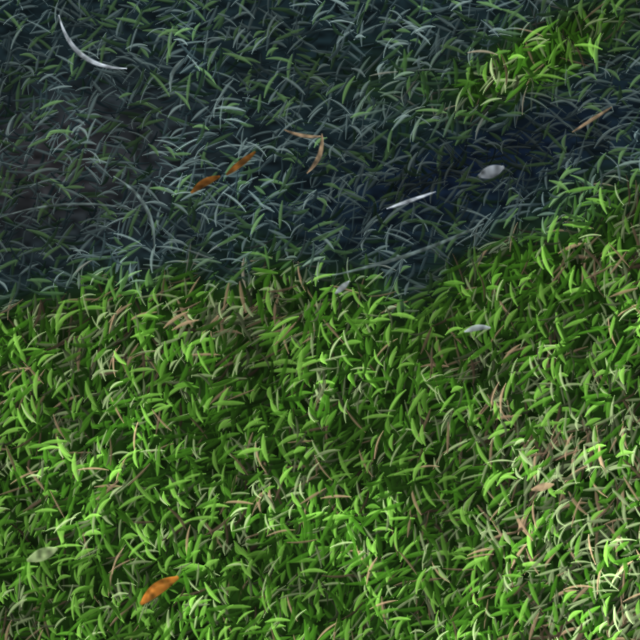
Write a WebGL 1 fragment shader that draws this texture.

```glsl
precision highp float;
// Ragged lawn meeting dark littered soil, with scattered twigs and dry leaves.
uniform vec2 u_resolution;

const int LAYERS = 15;
const float CELL = 0.036;
const float BLADE_HALF_LENGTH = 0.024;
const float BLADE_WIDTH = 0.0031;
const float BLADE_BEND = 0.008;
const float SOFTNESS = 0.0021;
const vec3 SOIL_DARK = vec3(0.08, 0.125, 0.14);
const vec3 SOIL_NAVY = vec3(0.055, 0.09, 0.15);
const vec3 SOIL_BROWN = vec3(0.17, 0.17, 0.18);
const vec3 LITTER = vec3(0.43, 0.50, 0.49);
const vec3 GRASS_DARK = vec3(0.085, 0.16, 0.05);
const vec3 GRASS_MID = vec3(0.21, 0.38, 0.10);
const vec3 GRASS_LIGHT = vec3(0.47, 0.67, 0.28);
const vec3 STRAW = vec3(0.58, 0.66, 0.46);
const vec3 TAN = vec3(0.60, 0.51, 0.40);
const vec3 ORANGE = vec3(0.68, 0.42, 0.17);
const vec3 PALE = vec3(0.72, 0.76, 0.79);

float soft;
vec2 p;
vec3 color;

vec3 hash3(vec3 q) {
  q = fract(q * vec3(0.1031, 0.1030, 0.0973));
  q += dot(q, q.yxz + 33.33);
  return fract((q.xxy + q.yxx) * q.zyx);
}

float noise(vec2 q) {
  vec2 i = floor(q), f = fract(q);
  f = f * f * (3.0 - 2.0 * f);
  float a = hash3(vec3(i, 3.0)).x;
  float b = hash3(vec3(i + vec2(1.0, 0.0), 3.0)).x;
  float c = hash3(vec3(i + vec2(0.0, 1.0), 3.0)).x;
  float d = hash3(vec3(i + 1.0, 3.0)).x;
  return mix(mix(a, b, f.x), mix(c, d, f.x), f.y);
}

// Soft elliptical region, tilted by an angle.
float spot(vec2 q, vec2 center, vec2 radius, float angle) {
  vec2 d = q - center;
  float c = cos(angle), s = sin(angle);
  d = vec2(c * d.x + s * d.y, c * d.y - s * d.x) / radius;
  return exp(-dot(d, d));
}

// Lawn cover: 0 on bare soil, 1 in full grass.
float lawn(vec2 q) {
  float edge = 0.55 + 0.04 * exp(-pow((q.x - 0.4) / 0.16, 2.0));
  edge += 0.15 * smoothstep(0.6, 0.96, q.x) + 0.06 * (noise(q * 14.0) - 0.5);
  float tuft = 1.2 * spot(q, vec2(0.84, 0.91), vec2(0.17, 0.05), 0.5);
  tuft += 0.35 * spot(q, vec2(0.61, 0.88), vec2(0.09, 0.05), 0.3);
  return clamp(smoothstep(0.06, -0.08, q.y - edge) + tuft, 0.0, 1.0);
}

float dryness(vec2 q) {
  float dry = 0.75 * spot(q, vec2(0.95, 0.16), vec2(0.18, 0.26), 0.2);
  dry += 0.5 * spot(q, vec2(0.2, 0.44), vec2(0.18, 0.07), 0.4);
  dry += 0.5 * spot(q, vec2(0.44, 0.53), vec2(0.09, 0.05), 0.2);
  return dry + 0.45 * smoothstep(0.45, 0.75, noise(q * 18.0 + 7.0));
}

// Broad exposure: bright foreground, dim hollows and navy soil.
float exposure(vec2 q) {
  float e = 1.02 + 0.25 * smoothstep(0.5, 0.05, q.y) * (0.5 + 0.5 * q.x);
  e += 0.35 * spot(q, vec2(0.96, 0.15), vec2(0.18, 0.25), 0.0);
  e -= 0.5 * spot(q, vec2(0.74, 0.75), vec2(0.22, 0.06), 0.35);
  e -= 0.3 * spot(q, vec2(0.03, 0.62), vec2(0.2, 0.05), 0.2);
  return e * (0.5 + 0.5 * noise(q * 10.0 + 2.0) + 0.55 * noise(q * 27.0));
}

// Coverage in x and cross-section shade in y of a bent, tapered strand.
vec2 strand(vec2 a, vec2 b, float bend, float width) {
  vec2 axis = b - a;
  float len = length(axis);
  axis /= len;
  vec2 q = vec2(dot(p - a, axis), dot(p - a, vec2(-axis.y, axis.x)));
  float t = clamp(q.x / len, 0.0, 1.0);
  q.y -= bend * 4.0 * t * (1.0 - t);
  float w = width * (0.35 + 2.6 * t * (1.0 - t));
  float d = length(vec2(q.x - t * len, q.y)) - w;
  return vec2(smoothstep(soft, -soft, d), 0.9 + 0.15 * clamp(q.y / w, -1.0, 1.0));
}

void paint(vec2 a, vec2 b, float bend, float width, vec3 tint) {
  vec2 s = strand(a, b, bend, width);
  color = mix(color, tint * s.y * (0.6 + 0.8 * noise(p * 130.0)), s.x * 0.9);
}

vec3 bladeColor(vec2 root, float grass, float depth, vec3 rnd) {
  float light = clamp(depth * 0.55 + (rnd.x - 0.4) * 0.95, 0.0, 1.0);
  vec3 green = mix(GRASS_DARK, GRASS_MID, smoothstep(0.0, 0.55, light));
  green = mix(green, GRASS_LIGHT, smoothstep(0.5, 1.0, light));
  vec3 dead = mix(STRAW, TAN, step(0.78, rnd.z)) * (0.25 + 0.8 * light);
  green = mix(green, dead, step(rnd.y, 0.22 + 0.65 * dryness(root)));
  vec3 litter = mix(SOIL_DARK, LITTER, light);
  litter = mix(litter, litter * vec3(0.85, 1.0, 0.65), step(0.75, rnd.y));
  return mix(litter, green, smoothstep(0.15, 0.85, grass + 0.3 * (rnd.z - 0.5))) * exposure(root);
}

void main() {
  p = gl_FragCoord.xy / u_resolution;
  soft = max(SOFTNESS, 1.0 / min(u_resolution.x, u_resolution.y));

  // Ground tones
  vec3 soil = mix(SOIL_DARK, SOIL_BROWN, spot(p, vec2(0.08, 0.74), vec2(0.22, 0.12), 0.2));
  soil = mix(soil, SOIL_NAVY, spot(p, vec2(0.74, 0.75), vec2(0.24, 0.08), 0.35));
  soil *= 0.6 + 0.8 * noise(p * vec2(70.0, 110.0));
  color = mix(soil, GRASS_DARK * (0.5 + noise(p * 60.0)), lawn(p));

  // Layered blades and litter, darkest at the bottom
  for (int layer = 0; layer < LAYERS; layer++) {
    float k = float(layer), depth = k / float(LAYERS - 1);
    vec2 shift = k * vec2(0.37, 0.61);
    for (int j = -1; j <= 1; j++) for (int i = -1; i <= 1; i++) {
      vec2 id = floor(p / CELL + shift) + vec2(float(i), float(j));
      vec3 place = hash3(vec3(id + 40.0, k * 7.0 + 1.0));
      vec3 look = hash3(vec3(id + 90.0, k * 5.0 + 2.0));
      vec2 root = (id + place.xy - shift) * CELL;
      float grass = lawn(root);
      float angle = mix(0.3 + (place.z - 0.5) * 2.4, 1.15 + (place.z - 0.5) * 2.4, grass);
      vec2 reach = vec2(cos(angle), sin(angle)) * BLADE_HALF_LENGTH * (0.35 + 0.65 * look.z);
      float width = BLADE_WIDTH * mix(0.75, 1.0, grass) * (0.5 + 0.8 * look.y);
      vec2 s = strand(root - reach, root + reach, (look.x - 0.5) * BLADE_BEND, width);
      float shown = step(fract(look.x * 7.3 + place.z), mix(0.75, 1.0, grass));
      if (s.x * shown > 0.0)
        color = mix(color, bladeColor(root, grass, depth, look) * s.y * 1.12, s.x * 0.86);
    }
  }

  // Twigs and stems on the soil
  paint(vec2(0.092, 0.975), vec2(0.197, 0.893), -0.026, 0.004, PALE);
  paint(vec2(0.178, 0.724), vec2(0.24, 0.605), 0.022, 0.003, LITTER);
  paint(vec2(0.267, 0.857), vec2(0.287, 0.908), 0.008, 0.003, LITTER);
  paint(vec2(0.0, 0.66), vec2(0.22, 0.67), 0.016, 0.002, LITTER * 0.8);
  paint(vec2(0.52, 0.57), vec2(0.755, 0.65), -0.008, 0.003, LITTER * 0.9);
  paint(vec2(0.605, 0.674), vec2(0.68, 0.7), 0.0, 0.003, PALE);
  paint(vec2(0.445, 0.797), vec2(0.503, 0.787), -0.004, 0.003, TAN);
  paint(vec2(0.503, 0.79), vec2(0.48, 0.73), 0.008, 0.004, TAN);
  paint(vec2(0.895, 0.794), vec2(0.955, 0.832), 0.0, 0.003, TAN);

  // Fallen leaves and pale chips
  paint(vec2(0.3, 0.7), vec2(0.342, 0.724), 0.003, 0.006, ORANGE * 0.7);
  paint(vec2(0.355, 0.728), vec2(0.398, 0.762), 0.0, 0.005, ORANGE * 0.7);
  paint(vec2(0.222, 0.058), vec2(0.276, 0.097), 0.004, 0.01, ORANGE);
  paint(vec2(0.045, 0.125), vec2(0.087, 0.142), 0.0, 0.01, STRAW);
  paint(vec2(0.832, 0.235), vec2(0.864, 0.243), 0.0, 0.006, TAN * 1.3);
  paint(vec2(0.75, 0.725), vec2(0.785, 0.738), 0.0, 0.01, PALE * 0.65);
  paint(vec2(0.727, 0.482), vec2(0.765, 0.488), 0.003, 0.005, PALE * 0.85);
  paint(vec2(0.525, 0.542), vec2(0.545, 0.56), 0.0, 0.005, PALE * 0.9);

  gl_FragColor = vec4(color, 1.0);
}
```
